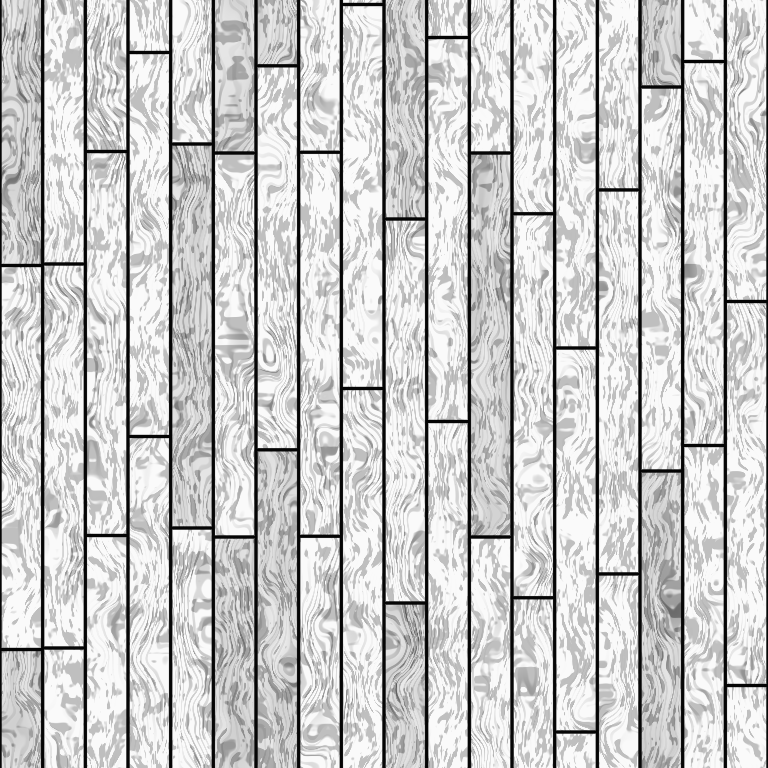
Write a Shadertoy shader that draws this texture.

```glsl
// Draws upright pale wood planks with grey grain and staggered black joints.

float hash(vec2 p) {
    return fract(sin(dot(p, vec2(12.9898, 78.233))) * 43758.5453);
}

float noise(vec2 p) {
    vec2 cell = floor(p), f = fract(p);
    f = f * f * (3.0 - 2.0 * f);
    return mix(mix(hash(cell), hash(cell + vec2(1, 0)), f.x),
               mix(hash(cell + vec2(0, 1)), hash(cell + vec2(1, 1)), f.x), f.y);
}

// Brightness of the wood; p is in plank widths, seed differs per plank.
float wood(vec2 p, vec2 seed, float dark) {
    // Fibres drift sideways and part around two knots
    vec2 q = p;
    q.x += 0.7 * (noise(p * vec2(1.2, 0.9) + seed) - 0.5);
    q.x += 0.2 * (noise(p * vec2(3.0, 2.2) + seed.yx) - 0.5);
    float knots = 0.0;
    for (float i = 0.0; i < 2.0; i++) {
        vec2 centre = vec2(hash(seed + i), 4.5 * (i + hash(seed + i + 7.0)));
        vec2 d = p - centre;
        float pull = exp(-dot(d * d, vec2(6.0, 1.6)));
        q.x -= 0.75 * d.x * pull;
        knots = max(knots, pull);
    }

    // Short upright flecks, denser in some patches
    float patches = noise(p * vec2(1.6, 0.8) + seed + 31.0);
    float flecks = 0.58 * noise(q * vec2(13.0, 3.6) + seed)
                 + 0.42 * noise(q * vec2(25.0, 9.0) + seed.yx);
    float grey = smoothstep(0.49, 0.63, flecks + 0.14 * (patches - 0.5));

    // Long fibre lines near knots and in calm patches
    float fibre = sin(q.x * 58.0 + 5.0 * noise(q * vec2(3.0, 1.0) + seed));
    float calm = smoothstep(0.5, 0.85, noise(p * vec2(1.1, 0.5) + seed + 57.0));
    float lines = smoothstep(0.1, 0.9, fibre)
                * clamp(calm + 0.7 * knots + 0.3 * dark, 0.0, 1.0)
                * (0.4 + 0.6 * noise(q * vec2(9.0, 2.0) + seed));

    float tone = mix(0.98, 0.75, grey) - 0.24 * lines;
    float stain = 0.06 + 0.12 * noise(q * vec2(7.0, 0.6) + seed);
    return tone - dark * stain;
}

void mainImage(out vec4 fragColor, in vec2 fragCoord) {
    vec2 uv = fragCoord / iResolution.xy;

    // 18 columns of two planks, each column shifted by its own amount
    float column = mod(floor(uv.x * 18.0), 18.0);
    float height = uv.y * 2.0 + hash(vec2(column, 3.7));
    float row = mod(floor(height), 2.0);
    vec2 local = vec2(fract(uv.x * 18.0), fract(height));

    // A few planks are stained darker
    vec2 plank = vec2(column, row);
    vec2 seed = 50.0 * vec2(hash(plank + 11.3), hash(plank + 23.9));
    float dark = step(0.88, hash(plank + 5.1));
    float tone = wood(local * vec2(1.0, 9.0), seed, dark);

    // Black joints around every plank
    vec2 edge = min(local, 1.0 - local) / vec2(18.0, 2.0);
    float soft = 0.7 / iResolution.y;
    float board = smoothstep(0.0022 - soft, 0.0022 + soft, min(edge.x, edge.y));
    fragColor = vec4(vec3(mix(0.02, tone, board)), 1.0);
}
```
